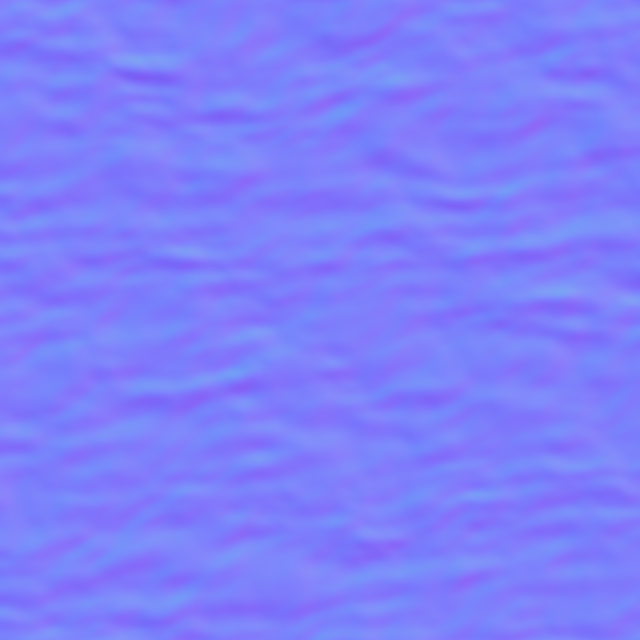
This texture map is drawn by a Shadertoy shader. Its source:

```glsl
// Tangent-space normal map of soft, wind-blown water ripples.
// Sheared, stretched gradient noise on a warped domain forms a height field;
// its widely sampled slopes become the red and green channels.

const vec2  FLAT_TONE  = vec2(0.494, 0.498); // red, green of a level surface
const vec2  SLOPE_GAIN = vec2(0.046, 0.052); // sideways and upward contrast
const float BLUE_PEAK  = 0.986;
const float STEP       = 0.006;              // slope sampling distance, also softens

// Integer hash giving a unit gradient vector per lattice cell
vec2 cellGradient(ivec2 cell, uint seed) {
    uint h = uint(cell.x) * 1597334677u ^ uint(cell.y) * 3812015801u ^ seed * 2798796415u;
    h = (h ^ (h >> 15)) * 2246822519u;
    h = (h ^ (h >> 13)) * 3266489917u;
    h ^= h >> 16;
    float angle = 6.2831853 * float(h & 65535u) / 65536.0;
    return vec2(cos(angle), sin(angle));
}

// Gradient noise with quintic blending, so slopes stay smooth
float gradientNoise(vec2 p, uint seed) {
    ivec2 cell = ivec2(floor(p));
    vec2 f = fract(p);
    vec2 blend = f * f * f * (f * (f * 6.0 - 15.0) + 10.0);
    float a = dot(cellGradient(cell, seed), f);
    float b = dot(cellGradient(cell + ivec2(1, 0), seed), f - vec2(1.0, 0.0));
    float c = dot(cellGradient(cell + ivec2(0, 1), seed), f - vec2(0.0, 1.0));
    float d = dot(cellGradient(cell + ivec2(1, 1), seed), f - vec2(1.0, 1.0));
    return mix(mix(a, b, blend.x), mix(c, d, blend.x), blend.y);
}

// One layer of streaks: tilt is the rise of the crests towards the right
float rippleLayer(vec2 p, vec2 frequency, float tilt, float steepness, uint seed) {
    p.y -= tilt * p.x;
    return steepness / frequency.y * gradientNoise(p * frequency, seed);
}

// Bend the crests gently so their direction wanders
vec2 bendCrests(vec2 p) {
    float broad = gradientNoise(p * vec2(4.0, 5.0), 11u);
    float fine  = gradientNoise(p * vec2(9.0, 10.0), 12u);
    return p + vec2(0.015 * broad, 0.035 * broad + 0.012 * fine);
}

float waterHeight(vec2 p) {
    vec2 q = bendCrests(p);
    float h = rippleLayer(q, vec2(4.0, 13.0), 0.04, 0.45, 1u);
    h += rippleLayer(q, vec2(8.0, 23.0), 0.08, 0.85, 2u);
    h += rippleLayer(q, vec2(12.0, 31.0), 0.18, 0.62, 3u);
    h += rippleLayer(q, vec2(17.0, 27.0), 0.50, 0.38, 4u);
    h += rippleLayer(q, vec2(24.0, 32.0), -0.15, 0.25, 5u);
    return h;
}

// Slopes facing right and up, by central differences
vec2 surfaceTilt(vec2 p) {
    vec2 e = vec2(STEP, 0.0);
    return vec2(waterHeight(p - e.xy) - waterHeight(p + e.xy),
                waterHeight(p - e.yx) - waterHeight(p + e.yx)) / (2.0 * STEP);
}

void mainImage(out vec4 fragColor, in vec2 fragCoord) {
    vec2 p = fragCoord / iResolution.y;

    // Calm and lively areas alternate
    float activity = 1.0 + 0.3 * gradientNoise(p * 5.0, 21u);
    vec2 tilt = SLOPE_GAIN * activity * surfaceTilt(p);

    // Pack the normal; blue dips slightly on steep faces
    float blue = BLUE_PEAK - 1.5 * dot(tilt, tilt);
    fragColor = vec4(FLAT_TONE + tilt, blue, 1.0);
}
```
